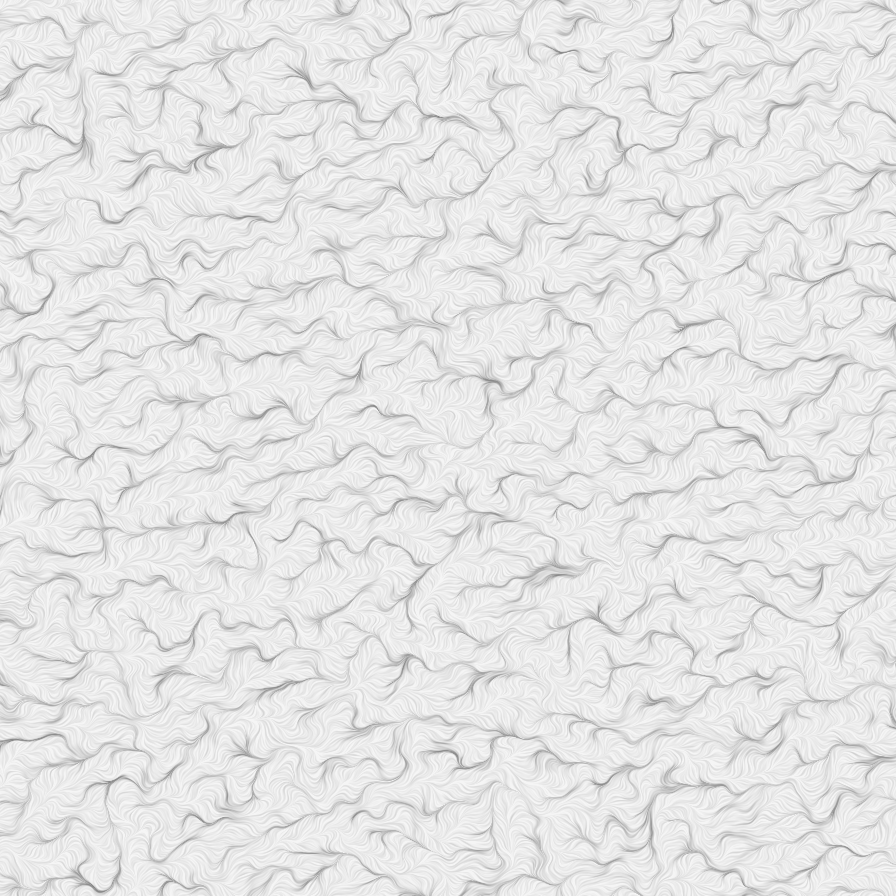
Reproduce this texture procedurally as a Shadertoy shader.

```glsl
// Pale combed fur: fine fibres follow a swirling flow and bunch into grey creases.

const float PI = 3.14159265;
const vec3  FUR_COLOR = vec3(0.925);      // mean tone of open fur
const vec3  CREASE_COLOR = vec3(0.73);    // tone inside the creases
const float HIGHLIGHT_LIMIT = 0.96;       // brightest fibre tone
const float FLOW_TILT = 0.2;              // mean direction of the fur, radians
const float FLOW_SWING = 4.1;             // how far fibres turn from the mean
const vec2  FLOW_FREQUENCY = vec2(24.0, 30.0); // swirls along and across the tilt
const float FLOW_DETAIL = 0.42;           // strength of the smaller swirls
const float FIBRE_FREQUENCY = 430.0;      // fibre cells per canvas height
const float FIBRE_CONTRAST = 0.46;
const float WALK_LENGTH = 0.021;          // upstream reach in canvas heights
const vec2  CREASE_RANGE = vec2(-1.2, 3.2); // log density from open to packed
const float CREASE_RAGGEDNESS = 4.0;      // how much single fibres break creases
const float PATCH_FREQUENCY = 17.0;       // patches where creases fade or deepen
const float PATCH_STRENGTH = 1.5;
const int   STEPS = 18;

mat2 rotation(float angle) {
    float c = cos(angle), s = sin(angle);
    return mat2(c, s, -s, c);
}

// Random unit gradient of a lattice point
vec2 latticeGradient(vec2 cell) {
    uvec2 q = uvec2(ivec2(cell)) * uvec2(1597u, 7919u);
    uint h = (q.x ^ (q.y >> 3)) * 74093u + q.y * 9277u;
    h = (h ^ (h >> 15)) * 73939u;
    h = (h ^ (h >> 13)) * 51787u;
    h ^= h >> 16;
    float angle = 2.0 * PI * float(h & 65535u) / 65536.0;
    return vec2(cos(angle), sin(angle));
}

// Gradient noise: value in x, its derivatives in yz
vec3 gradientNoise(vec2 p) {
    vec2 cell = floor(p), f = p - cell;
    vec2 u = f * f * f * (f * (f * 6.0 - 15.0) + 10.0);
    vec2 du = 30.0 * f * f * (f * (f - 2.0) + 1.0);
    vec2 ga = latticeGradient(cell);
    vec2 gb = latticeGradient(cell + vec2(1, 0));
    vec2 gc = latticeGradient(cell + vec2(0, 1));
    vec2 gd = latticeGradient(cell + vec2(1, 1));
    float a = dot(ga, f);
    float b = dot(gb, f - vec2(1, 0));
    float c = dot(gc, f - vec2(0, 1));
    float d = dot(gd, f - vec2(1, 1));
    float value = mix(mix(a, b, u.x), mix(c, d, u.x), u.y);
    vec2 slope = mix(mix(ga, gb, u.x), mix(gc, gd, u.x), u.y)
               + du * (u.yx * (a - b - c + d) + vec2(b, c) - a);
    return vec3(value, slope);
}

// Fibre angle relative to the tilt in x, its derivatives in yz
vec3 flowAngle(vec2 p) {
    vec3 broad = gradientNoise(p * FLOW_FREQUENCY);
    vec3 fine = gradientNoise(p * FLOW_FREQUENCY * 2.1 + 37.3);
    vec2 slope = (broad.yz + 2.1 * FLOW_DETAIL * fine.yz) * FLOW_FREQUENCY;
    return FLOW_SWING * vec3(broad.x + FLOW_DETAIL * fine.x, slope);
}

void mainImage(out vec4 fragColor, in vec2 fragCoord) {
    // Work in axes aligned with the tilt
    vec2 origin = rotation(-FLOW_TILT) * (fragCoord / iResolution.y);
    mat2 fibreAxes = rotation(0.6) * FIBRE_FREQUENCY;
    float stride = WALK_LENGTH / float(STEPS);
    float fibre = 0.0, weightSum = 0.0, packing = 0.0;

    // Walk up the flow, averaging fibre noise and summing the convergence
    vec2 p = origin;
    for (int i = 0; i < STEPS; i++) {
        float weight = max(1.0 - 1.3 * float(i) / float(STEPS), 0.0);
        fibre += weight * gradientNoise(fibreAxes * p).x;
        weightSum += weight;

        vec3 flow = flowAngle(p);
        vec2 direction = vec2(cos(flow.x), sin(flow.x));
        packing -= stride * dot(flow.yz, vec2(-direction.y, direction.x));
        p -= stride * direction;
    }

    // Walk down the flow so that fibres keep an even width
    p = origin;
    for (int i = 1; i < STEPS / 2; i++) {
        float angle = flowAngle(p).x;
        p += stride * vec2(cos(angle), sin(angle));
        float weight = 1.0 - 2.0 * float(i) / float(STEPS);
        fibre += weight * gradientNoise(fibreAxes * p).x;
        weightSum += weight;
    }
    fibre /= weightSum;

    // Darken the packed creases, broken up by strand and by patch
    packing -= CREASE_RAGGEDNESS * fibre * max(packing, 0.0);
    float crease = smoothstep(CREASE_RANGE.x, CREASE_RANGE.y, packing);
    crease *= 1.0 + PATCH_STRENGTH * gradientNoise(origin * PATCH_FREQUENCY + 11.7).x;

    // Lay the fibres over them
    vec3 color = mix(FUR_COLOR, CREASE_COLOR, crease) + FIBRE_CONTRAST * fibre;
    fragColor = vec4(min(color, HIGHLIGHT_LIMIT), 1.0);
}
```
